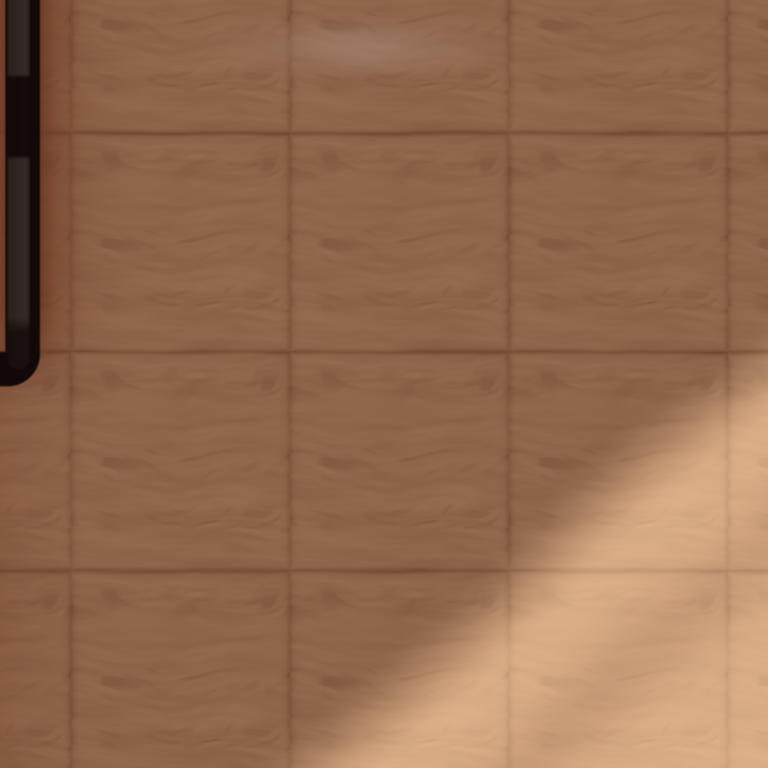
Write a WebGL 1 fragment shader that draws this texture.

```glsl
precision highp float;
// Square wood-grain floor tiles with slanting sunlight, a soft glint and a dark metal frame.
uniform vec2 u_resolution;

const float TILE_SIZE = 0.285;
const vec2 TILE_ORIGIN = vec2(0.0925, 0.2565);
const vec3 WOOD = vec3(0.562, 0.396, 0.296);
const vec3 WOOD_DARK = vec3(0.43, 0.27, 0.185);
const vec3 WOOD_RED = vec3(0.42, 0.205, 0.125);
const vec3 SUNLIT = vec3(0.85, 0.675, 0.52);
const vec3 GLINT = vec3(0.66, 0.54, 0.48);
const vec3 METAL_BLACK = vec3(0.065, 0.035, 0.028);
const vec3 METAL_GREY = vec3(0.19, 0.16, 0.14);

float hash(vec2 p) {
  return fract(sin(dot(p, vec2(127.1, 311.7))) * 43758.5453);
}

float noise(vec2 p) {
  vec2 i = floor(p);
  vec2 f = fract(p);
  f = f * f * (3.0 - 2.0 * f);
  float low = mix(hash(i), hash(i + vec2(1.0, 0.0)), f.x);
  float high = mix(hash(i + vec2(0.0, 1.0)), hash(i + vec2(1.0, 1.0)), f.x);
  return mix(low, high, f.y);
}

float bell(float x, float width) {
  return exp(-x * x / (width * width));
}

float roundedBox(vec2 p, vec2 halfSize, float radius) {
  vec2 q = abs(p) - halfSize + radius;
  return length(max(q, 0.0)) + min(max(q.x, q.y), 0.0) - radius;
}

float fill(float dist, float soft) {
  return 1.0 - smoothstep(-soft, soft, dist);
}

// Feathered figure: curved slanting flecks gathered around one height.
float figureBand(vec2 t, float height, float seed) {
  float bend = 0.05 * (noise(vec2(t.x * 5.0, seed)) - 0.5);
  float envelope = bell(t.y - height - bend, 0.06);
  float slant = abs(t.x - 0.45) * 0.3;
  vec2 q = vec2(t.x * 11.0, (t.y - slant) * 38.0);
  q.y += 2.5 * noise(t * vec2(9.0, 12.0) + seed);
  float flecks = smoothstep(0.48, 0.82, noise(q + seed));
  return envelope * flecks * (0.45 + 0.55 * noise(vec2(t.x * 6.0, seed + 4.0)));
}

// Darkness of the grain within one tile, around zero.
float woodGrain(vec2 t) {
  float wave = 0.06 * noise(t * vec2(4.0, 6.0));
  vec2 q = vec2(t.x, t.y + wave);
  float grain = 0.16 * (noise(q * vec2(3.0, 14.0)) - 0.5);
  grain += 0.20 * (noise(q * vec2(5.0, 34.0) + 7.0) - 0.5);
  grain += 0.12 * (noise(q * vec2(12.0, 68.0) + 19.0) - 0.5);
  grain += 0.36 * figureBand(t, 0.86, 3.0);
  grain += 0.34 * figureBand(t, 0.51, 11.0);
  grain += 0.34 * figureBand(t, 0.23, 23.0);
  return grain;
}

// Darkness of the joints; horizontal ones are crisper than vertical ones.
float joints(vec2 t, vec2 cell) {
  vec2 d = fract(t + 0.5) - 0.5;
  d.y += 0.008 * (noise(vec2(t.x * 4.0, cell.y)) - 0.5);
  float wear = 0.75 + 0.4 * noise(t * 5.0);
  float across = 0.60 * bell(d.y, 0.012) + 0.14 * bell(d.y - 0.012, 0.035);
  float upright = 0.33 * bell(d.x, 0.014) + 0.12 * bell(d.x, 0.035);
  return max(across, upright) * wear;
}

// Diagonal sun patch with a soft border and a fainter streak inside.
float sunlight(vec2 uv) {
  float depth = dot(uv - vec2(0.39, 0.0), vec2(0.663, -0.749));
  depth += 0.025 * (noise(uv * 5.0) - 0.5);
  float patchLight = smoothstep(-0.05, 0.075, depth);
  return patchLight * (1.0 - 0.24 * bell(depth - 0.19, 0.05));
}

vec3 metalColor(vec2 uv, float soft) {
  float strip = fill(roundedBox(uv - vec2(0.024, 0.85), vec2(0.014, 0.33), 0.012), soft);
  strip *= mix(0.25, 1.0, smoothstep(0.565, 0.59, uv.y));
  strip *= 0.75 + 0.25 * smoothstep(0.008, 0.03, uv.x);
  float clampBand = fill(abs(uv.y - 0.848) - 0.053, 0.004);
  return mix(METAL_BLACK, METAL_GREY, strip * (1.0 - 0.95 * clampBand));
}

void main() {
  vec2 uv = gl_FragCoord.xy / u_resolution;
  float soft = 1.0 / min(u_resolution.x, u_resolution.y);
  vec2 tile = (uv - TILE_ORIGIN) / TILE_SIZE;

  // Tiled wood
  float darkness = woodGrain(fract(tile)) + joints(tile, floor(tile));
  vec3 color = mix(WOOD, WOOD_DARK, darkness);

  // Sun and glint
  float sun = sunlight(uv);
  color = mix(color, SUNLIT * (1.0 - 0.13 * darkness), sun);
  vec2 g = (uv - vec2(0.469, 0.938)) / vec2(0.115, 0.026);
  color = mix(color, GLINT, 0.55 * exp(-dot(g, g)));

  // Frame and its warm shade on the floor
  float body = roundedBox(uv - vec2(-0.1, 1.1), vec2(0.152, 0.603), 0.042);
  float ring = max(body, -body - 0.045);
  float shade = 0.85 * exp(-max(ring, 0.0) / 0.035) * smoothstep(0.44, 0.62, uv.y);
  shade += 0.22 * exp(-uv.x / 0.06) * (1.0 - smoothstep(0.44, 0.62, uv.y));
  color = mix(color, WOOD_RED, shade);
  color = mix(color, metalColor(uv, 0.003), fill(ring, max(soft, 0.002)));

  gl_FragColor = vec4(color, 1.0);
}
```
